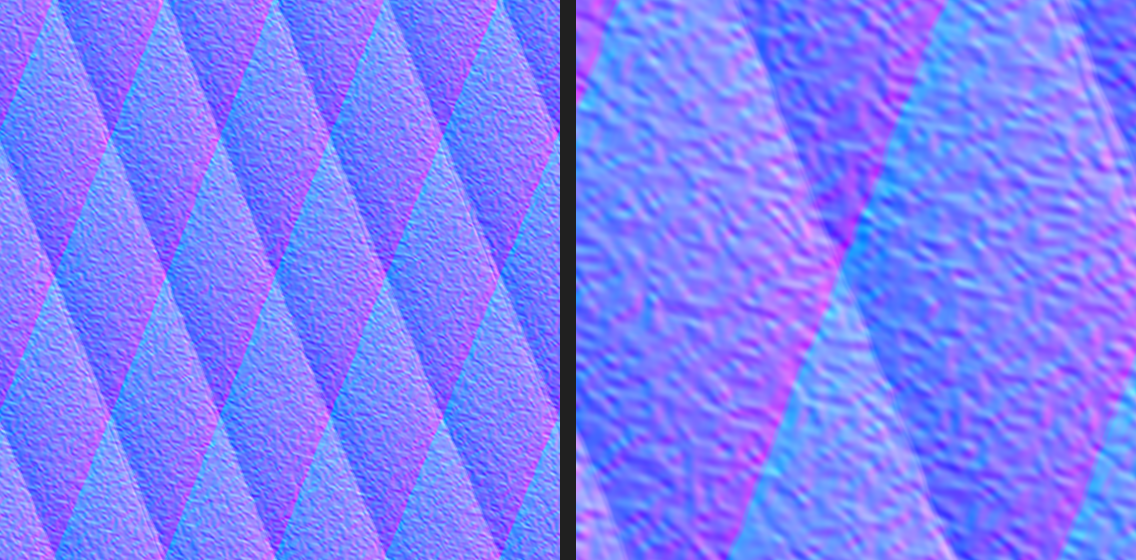
Left: the whole. Right: its middle third, enlarged.
This texture map is drawn by a Shadertoy shader. Its source:

```glsl
// Normal map of quilted leather: puffed diamonds, pinched seams and fine grain.

const vec2  REPEATS      = vec2(5.0, 2.0);      // diamonds across and down
const vec2  QUILT_OFFSET = vec2(0.467, 0.014);  // seam crossing, in diamonds
const vec3  FLAT_COLOUR  = vec3(0.522, 0.508, 1.0);
const vec2  RISING_TILT  = vec2(0.20, 0.12);    // red, green shift toward upper right
const vec2  FALLING_TILT = vec2(0.20, -0.16);   // red, green shift toward lower right
const float SEAM_WIDTH   = 0.014;
const float SEAM_WOBBLE  = 0.014;
const float COLUMN_DRIFT = 0.022;
const float CREASE_INSET = 0.050;
const float CREASE_WIDTH = 0.014;
const vec2  GRAIN_SCALE  = vec2(165.0, 200.0);  // grain cells per canvas
const float GRAIN_SHEAR  = 0.20;
const vec2  GRAIN_DEPTH  = vec2(0.36, 0.36);
const float TAU          = 6.2831853;

float hash(vec2 p) {
    vec3 q = fract(p.xyx * vec3(0.1031, 0.1030, 0.0973));
    q += dot(q, q.yzx + 33.33);
    return fract((q.x + q.y) * q.z);
}

float valueNoise(vec2 p) {
    vec2 cell = floor(p), f = fract(p);
    f = f * f * (3.0 - 2.0 * f);
    return mix(mix(hash(cell), hash(cell + vec2(1, 0)), f.x),
               mix(hash(cell + vec2(0, 1)), hash(cell + vec2(1, 1)), f.x), f.y);
}

// Leather height: small pebbles over slightly larger wrinkles
float grainHeight(vec2 uv) {
    vec2 p = vec2(uv.x, uv.y + GRAIN_SHEAR * uv.x) * GRAIN_SCALE;
    p += 0.8 * valueNoise(p * 0.31 + 7.0);
    return 0.75 * valueNoise(p) + 0.35 * valueNoise(p * 0.57 + 31.0);
}

vec2 grainTilt(vec2 uv) {
    vec2 e = 0.5 / GRAIN_SCALE;
    return vec2(grainHeight(uv - vec2(e.x, 0)) - grainHeight(uv + vec2(e.x, 0)),
                grainHeight(uv - vec2(0, e.y)) - grainHeight(uv + vec2(0, e.y)));
}

// Cushion slope from -1 to 1 between two seams; each side has a sharp and a broad part
float cushionSlope(float t, vec2 sharp, vec2 broad, vec2 reach) {
    vec2 d = vec2(t, 1.0 - t);
    vec2 side = sharp * exp(-d / 0.05) + broad * exp(-d * d / (reach * reach));
    return side.y - side.x;
}

// Flattens the slope on the seam line so that the two sides meet smoothly
float seamFade(float t) {
    float width = max(SEAM_WIDTH, 1.5 * REPEATS.x / iResolution.x);
    return smoothstep(0.0, width, min(t, 1.0 - t));
}

// Slope of a thin crease running beside a seam
float creaseSlope(float d) {
    float x = (d - CREASE_INSET) / CREASE_WIDTH;
    return x * exp(-x * x);
}

void mainImage(out vec4 fragColor, in vec2 fragCoord) {
    vec2 uv = fragCoord / iResolution.xy;

    // Diagonal quilt coordinates with slightly uneven stitching
    vec2 p = uv * REPEATS - QUILT_OFFSET;
    p.x -= COLUMN_DRIFT * cos(TAU * (uv.x - 0.15));
    vec2 wobble = vec2(valueNoise(uv * 60.0), valueNoise(uv * 60.0 + 91.0)) - 0.5;
    vec2 quilt = vec2(p.x + p.y, p.x - p.y) + SEAM_WOBBLE * wobble;
    vec2 cell = floor(quilt);
    vec2 t = fract(quilt);

    // Puffed cushion between the seams
    float rising  = cushionSlope(t.x, vec2(0.20, 0.30), vec2(0.68, 0.42), vec2(0.32, 0.24));
    float falling = cushionSlope(t.y, vec2(0.75, 0.75), vec2(0.30, 0.36), vec2(0.36, 0.26));

    // Creases, stronger on some diamonds than on others
    float wear = hash(cell + 17.0);
    rising  += 1.5 * wear * creaseSlope(1.0 - t.x);
    falling += 0.8 * hash(cell + 53.0) * creaseSlope(t.y);

    vec2 tilt = RISING_TILT * rising * seamFade(t.x)
              + FALLING_TILT * falling * seamFade(t.y);

    // Fine grain and faint large-scale unevenness
    tilt += GRAIN_DEPTH * grainTilt(uv);
    tilt += 0.03 * (vec2(valueNoise(uv * 14.0), valueNoise(uv * 14.0 + 40.0)) - 0.5);

    vec3 colour = FLAT_COLOUR + vec3(tilt, 0.0);
    fragColor = vec4(clamp(colour, 0.0, 1.0), 1.0);
}
```
